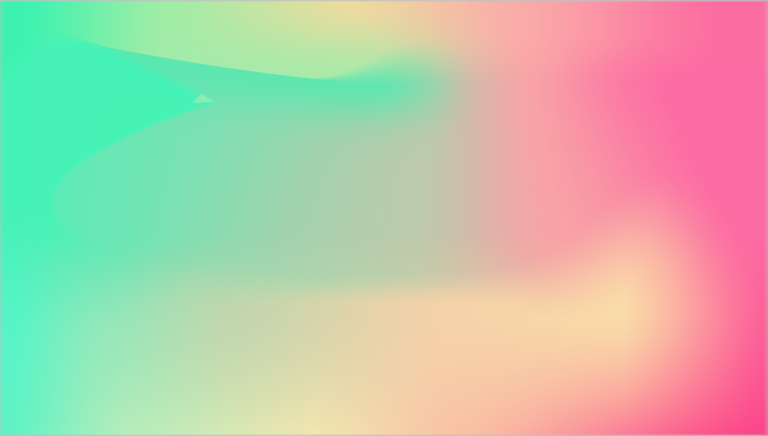
Give the GLSL for this background, as a WebGL 1 fragment shader.

```glsl
precision highp float;
// Soft mesh-gradient background: mint leaf, sage middle, peach glow and pink right side.

uniform vec2 u_resolution;

// Colour stops: rgb plus horizontal position.
const vec4 TOP_MINT     = vec4(0.24, 0.95, 0.69, 0.03);
const vec4 TOP_LIME     = vec4(0.62, 0.93, 0.65, 0.21);
const vec4 TOP_LEMON    = vec4(0.93, 0.86, 0.62, 0.46);
const vec4 TOP_SALMON   = vec4(0.98, 0.67, 0.66, 0.68);
const vec4 TOP_PINK     = vec4(0.99, 0.43, 0.63, 0.93);

const vec4 MID_AQUA     = vec4(0.29, 0.95, 0.74, 0.00);
const vec4 MID_GREEN    = vec4(0.40, 0.91, 0.71, 0.12);
const vec4 MID_TAUPE    = vec4(0.74, 0.79, 0.67, 0.55);
const vec4 MID_SALMON   = vec4(0.97, 0.64, 0.65, 0.70);
const vec4 MID_PINK     = vec4(0.99, 0.42, 0.64, 0.92);

const vec4 LOW_AQUA     = vec4(0.35, 0.96, 0.78, 0.02);
const vec4 LOW_MINT     = vec4(0.58, 0.91, 0.73, 0.13);
const vec4 LOW_SAGE     = vec4(0.76, 0.84, 0.68, 0.30);
const vec4 LOW_PEACH    = vec4(0.96, 0.82, 0.66, 0.57);
const vec4 LOW_GOLD     = vec4(0.98, 0.86, 0.66, 0.81);
const vec4 LOW_ROSE     = vec4(0.99, 0.35, 0.59, 1.01);

const vec4 FLOOR_AQUA   = vec4(0.36, 0.95, 0.77, 0.00);
const vec4 FLOOR_LIME   = vec4(0.72, 0.93, 0.73, 0.17);
const vec4 FLOOR_LEMON  = vec4(0.95, 0.90, 0.69, 0.41);
const vec4 FLOOR_CORAL  = vec4(0.98, 0.74, 0.64, 0.62);
const vec4 FLOOR_ROSE   = vec4(0.99, 0.27, 0.54, 0.98);

const vec3 TEAL   = vec3(0.36, 0.905, 0.69);
const vec3 LEAF   = vec3(0.27, 0.95, 0.72);
const vec3 LIME   = vec3(0.64, 0.92, 0.67);
const vec3 SAGE   = vec3(0.67, 0.85, 0.68);
const vec3 TAN    = vec3(0.90, 0.78, 0.66);
const vec3 BORDER = vec3(0.75, 0.76, 0.76);

const float EDGE_SOFT   = 0.002;  // crisp curve half-width
const float WING_LEVEL  = 0.812;  // height where the upper curve flattens
const float HORIZON     = 0.335;  // height of the peach boundary
const float SKEW_LEFT   = 0.20;   // lean of the green bands
const float SKEW_RIGHT  = -0.25;  // lean of the pink bands
const vec2  FRAME_WIDTH = vec2(0.012, 0.006);
const vec2  FRAME_ALPHA = vec2(0.35, 0.85);

vec3 blendStop(vec3 col, vec4 a, vec4 b, float x) {
    float t = clamp((x - a.w) / (b.w - a.w), 0.0, 1.0);
    return mix(col, b.rgb, mix(t, t * t * (3.0 - 2.0 * t), 0.4));
}

vec3 ramp(float x, vec4 a, vec4 b, vec4 c, vec4 d, vec4 e) {
    vec3 col = blendStop(a.rgb, a, b, x);
    col = blendStop(col, b, c, x);
    col = blendStop(col, c, d, x);
    return blendStop(col, d, e, x);
}

// Height of the sweeping upper curve.
float wingHeight(float x) {
    float rise = pow(max(0.47 - x, 0.0) / 0.366, 1.4);
    float nose = max(0.13 - x, 0.0);
    return WING_LEVEL + 0.092 * rise - 10.0 * nose * nose;
}

// Height of the peach boundary, bulging up at the right.
float horizonHeight(float x) {
    float bulge = (x - 0.865) / 0.10;
    return HORIZON + 0.13 * exp(-bulge * bulge);
}

float leafMask(vec2 p) {
    float above = max(p.y - 0.541, 0.0) / 0.225;
    float below = max(0.541 - p.y, 0.0);
    float lower = 0.068 + 0.212 * pow(above, 1.8) + 3.5 * below * below;
    float upper = 0.13 + 1.12 * (0.9 - p.y);
    float soft = EDGE_SOFT + 0.05 * (1.0 - smoothstep(0.42, 0.53, p.y))
               + 0.02 * smoothstep(0.77, 0.80, p.y);
    float inside = 1.0 - smoothstep(-soft, soft, p.x - min(lower, upper));
    return inside * smoothstep(0.36, 0.54, p.y);
}

// Small bright triangle at the leaf tip.
float sliverMask(vec2 p) {
    vec2 q = p - vec2(0.250, 0.763);
    float d = min(q.y - 0.1 * q.x, min(2.0 * q.x - q.y, 0.036 - q.y - 1.1 * q.x));
    return smoothstep(-0.001, 0.002, d);
}

void main() {
    vec2 p = gl_FragCoord.xy / u_resolution;

    // Middle field with leaning bands, a low haze and a teal glow under the curve.
    float skew = SKEW_LEFT * smoothstep(0.05, 0.30, p.x) * (1.0 - smoothstep(0.35, 0.62, p.x))
               + SKEW_RIGHT * smoothstep(0.62, 0.82, p.x);
    float lean = p.x + (0.62 - p.y) * skew;
    vec3 col = ramp(lean, MID_AQUA, MID_GREEN, MID_TAUPE, MID_SALMON, MID_PINK);
    float haze = smoothstep(0.12, 0.28, p.x) * (1.0 - smoothstep(0.62, 0.74, p.x));
    vec3 hazeColor = mix(SAGE, TAN, smoothstep(0.36, 0.70, p.x));
    col = mix(col, hazeColor, 0.8 * haze * (1.0 - smoothstep(0.30, 0.47, p.y)));
    float wing = wingHeight(p.x);
    float depth = max(wing - p.y, 0.0) / 0.085;
    float glow = exp(-depth * depth) * (1.0 - smoothstep(0.48, 0.63, p.x));
    col = mix(col, TEAL, 0.95 * glow * smoothstep(0.0, 0.12, p.x));
    col = mix(col, LEAF, 0.95 * leafMask(p));
    col = mix(col, LIME, 0.7 * sliverMask(p));

    // Bottom field, warming toward the floor.
    vec3 low = ramp(p.x, LOW_AQUA, LOW_MINT, LOW_SAGE, LOW_PEACH, LOW_GOLD);
    low = blendStop(low, LOW_GOLD, LOW_ROSE, p.x);
    vec3 ground = ramp(p.x, FLOOR_AQUA, FLOOR_LIME, FLOOR_LEMON, FLOOR_CORAL, FLOOR_ROSE);
    low = mix(low, ground, pow(clamp(1.0 - p.y / 0.28, 0.0, 1.0), 1.5));
    float spread = 0.04 + 0.10 * (1.0 - smoothstep(0.0, 0.45, p.x))
                 + 0.12 * smoothstep(0.60, 0.84, p.x);
    float horizon = horizonHeight(p.x);
    col = mix(low, col, smoothstep(horizon - spread, horizon + spread, p.y));

    // Top field, greener near the curve.
    vec3 top = ramp(p.x, TOP_MINT, TOP_LIME, TOP_LEMON, TOP_SALMON, TOP_PINK);
    float tint = smoothstep(0.15, 0.25, p.x) * (1.0 - smoothstep(0.44, 0.68, p.x));
    top = mix(top, LIME, 0.9 * tint * (1.0 - smoothstep(0.82, 1.0, p.y)));
    float melt = smoothstep(0.40, 0.56, p.x);
    float fade = EDGE_SOFT + 0.11 * melt + 0.08 * (1.0 - smoothstep(0.03, 0.14, p.x));
    col = mix(col, top, smoothstep(wing - EDGE_SOFT - 0.02 * melt, wing + fade, p.y));

    // Thin pale frame, strongest along the top and bottom.
    vec2 margin = min(p, 1.0 - p) * vec2(u_resolution.x / u_resolution.y, 1.0);
    vec2 frame = FRAME_ALPHA * (1.0 - smoothstep(vec2(0.0), FRAME_WIDTH, margin));
    gl_FragColor = vec4(mix(col, BORDER, max(frame.x, frame.y)), 1.0);
}
```
